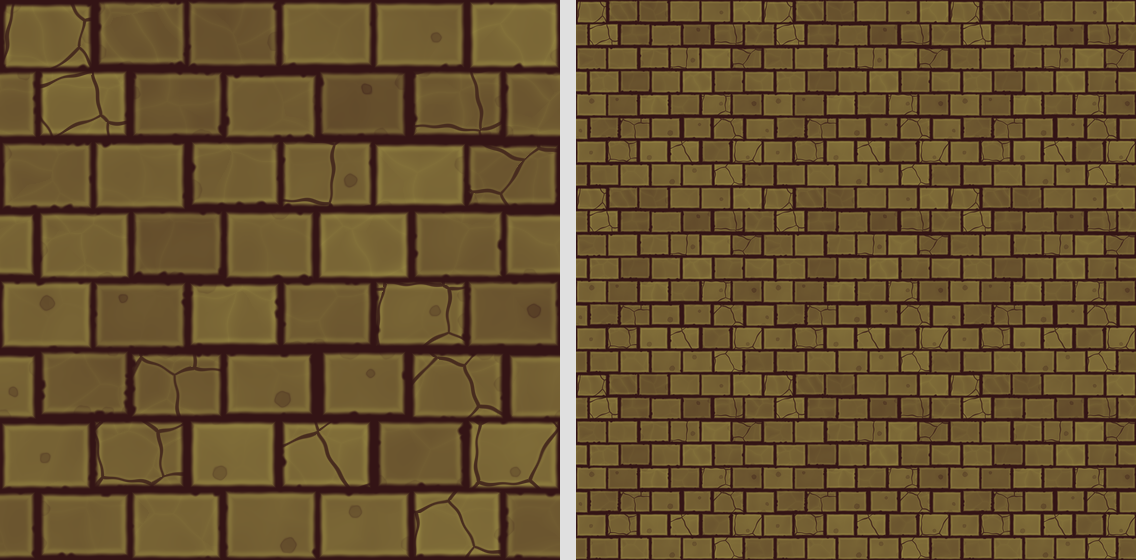
Left, the tile; right, the same tile 3 across and 3 down.
This texture is drawn by a WebGL 2 fragment shader. Its source:

```glsl
#version 300 es
precision highp float;

#define COLS 6.0
#define ROWS 8.0
#define ROW_SHIFT 0.4
#define GAP_MIN 0.005
#define GAP_VARY 0.062
#define RIM_LIGHT 0.17
#define VEIN_LIGHT 0.12
#define CRACK_CHANCE 0.13
#define PIT_CHANCE 0.32
#define MORTAR vec3(0.2, 0.08, 0.083)
#define STONE vec3(0.525, 0.455, 0.232)

uniform vec2 u_resolution;
out vec4 outColor;

vec3 hash3(vec2 c) {
  vec3 p = fract(c.xyx * vec3(0.1031, 0.1030, 0.0973));
  p += dot(p, p.yxz + 33.33);
  return fract((p.xxy + p.yzz) * p.zyx);
}

// Layered sines, used as a small smooth warp
vec2 wobble(vec2 p, float phase) {
  return 0.6 * sin(p.yx * 5.0 + phase) + 0.4 * sin(p.yx * 13.0 - p * 4.0 + phase * 2.0);
}

// Cellular noise: x = distance to the nearest border, y = random value of the cell
vec2 cells(vec2 p, vec2 key) {
  vec2 near = vec2(9.0), next = vec2(9.0);
  float id = 0.0;
  for (int j = -1; j <= 1; j++)
    for (int i = -1; i <= 1; i++) {
      vec2 c = floor(p) + vec2(i, j);
      vec3 h = hash3(c + key);
      vec2 r = c + 0.1 + 0.8 * h.xy - p;
      if (dot(r, r) < dot(near, near)) {
        next = near;
        near = r;
        id = h.z;
      } else if (dot(r, r) < dot(next, next)) next = r;
    }
  float border = (dot(next, next) - dot(near, near)) / (2.0 * length(next - near));
  return vec2(border, id);
}

// Distance inside a box, positive towards its middle
float inset(vec2 p, vec2 lo, vec2 hi) {
  vec2 a = min(p - lo, hi - p);
  return min(a.x, a.y);
}

// Distance to the nearest of the round chips centred up to reach inside the box edge
float chips(vec2 p, vec2 lo, vec2 hi, float freq, float reach, float amount, vec2 key) {
  float nearest = 1.0;
  for (int j = -1; j <= 1; j++)
    for (int i = -1; i <= 1; i++) {
      vec2 c = floor(p * freq) + vec2(i, j);
      vec3 h = hash3(c + key);
      vec2 centre = (c + h.xy) / freq;
      float radius = mix(0.25, 0.6, fract(h.z * 7.0)) / freq;
      bool kept = h.z < amount && inset(centre, lo, hi) < reach;
      if (kept) nearest = min(nearest, length(p - centre) - radius);
    }
  return nearest;
}

void main() {
  vec2 uv = gl_FragCoord.xy / u_resolution;
  float pixel = ROWS / u_resolution.y;

  // Running bond; noise is local to a brick and keyed by its wrapped index
  vec2 size = vec2(ROWS / COLS, 1.0);
  vec2 grid = uv * vec2(COLS, ROWS);
  grid.x -= ROW_SHIFT * (1.0 - mod(floor(grid.y), 2.0));
  vec2 id = mod(floor(grid), vec2(COLS, ROWS));
  vec2 p = fract(grid) * size;
  vec2 key = id * vec2(17.0, 23.0) + 40.0;
  vec3 look = hash3(key + 211.0);
  vec3 place = hash3(key + 347.0);
  float phase = 6.28 * look.y;

  // Outline, with mostly thin gaps and worn edges
  vec2 gapLo = hash3(key + 101.0).xy, gapHi = hash3(key + 157.0).xy;
  vec2 lo = GAP_MIN + GAP_VARY * gapLo * gapLo;
  vec2 hi = size - GAP_MIN - GAP_VARY * gapHi * gapHi;
  float edge = inset(p + 0.005 * wobble(p * 1.5, phase), lo, hi);
  vec2 rough = p + 0.01 * wobble(p * 4.0, phase);
  float wear = mix(0.85, 0.1, look.x);
  float bite = chips(rough, lo, hi, 8.0, 0.008, wear, key);
  float flake = chips(rough, lo, hi, 3.5, 0.04, wear * 0.6, key + 59.0);

  // Face tone: clouds, facets and pale veins
  vec2 facet = cells(p * 1.35 + 0.07 * wobble(p * 0.8, phase), key + 73.0);
  float tone = mix(0.57, 0.89, pow(look.x, 0.7));
  tone += 0.022 * dot(wobble(p * 0.6, phase), vec2(1.0));
  tone += 0.07 * (facet.y - 0.5) * smoothstep(0.0, 0.3, facet.x);
  tone += VEIN_LIGHT * look.z * (0.6 * exp(-facet.x * 9.0) + 0.4 * exp(-facet.x * 45.0));
  tone += RIM_LIGHT * exp(-pow((edge - 0.08) / 0.04, 2.0));
  tone -= 0.11 * (1.0 - smoothstep(-0.015 - pixel, 0.0, flake));
  tone -= 0.07 * exp(-pow((flake + 0.012) / 0.012, 2.0));

  // Shallow round pits with a darker rim
  vec2 centre = size * mix(vec2(0.2), vec2(0.8), place.xy);
  float pit = length(rough - centre) - mix(0.07, 0.125, place.z);
  float pitted = step(look.z, PIT_CHANCE);
  tone -= pitted * 0.17 * (1.0 - smoothstep(-0.012 - pixel, 0.0, pit));
  tone -= pitted * 0.11 * exp(-pow((pit + 0.014) / 0.014, 2.0));

  // Cracks along the borders of large cells
  float crack = cells(p * 1.1 + 0.035 * wobble(p * 1.2, phase), key + 131.0).x / 1.1;
  float cracked = step(fract(place.z * 9.0 + look.y), CRACK_CHANCE);
  float width = 0.009 + 0.006 * sin(p.x * 9.0 + p.y * 7.0 + phase);
  tone += cracked * 0.07 * exp(-pow((crack - 0.035) / 0.018, 2.0));
  tone = mix(tone, 0.24, cracked * (1.0 - smoothstep(width, width + 0.01 + pixel, crack)));

  // Soft fall into the joint, sharper where chipped
  float solid = smoothstep(0.0, 0.072, edge);
  solid *= smoothstep(-0.025, 0.014 + pixel, bite);
  outColor = vec4(mix(MORTAR, STONE, clamp(tone * solid, 0.0, 1.15)), 1.0);
}
```
